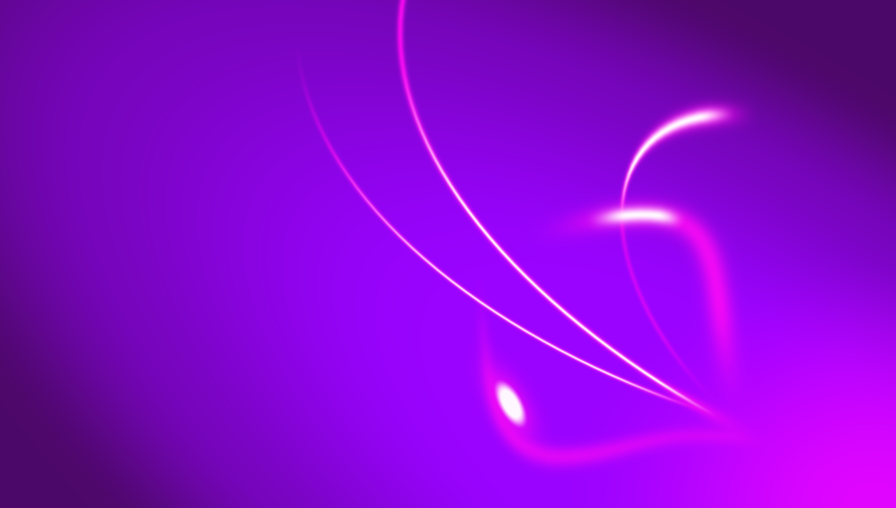
A WebGL 2 fragment shader for this background:

```glsl
#version 300 es
precision highp float;
// Glowing magenta ribbons curling over a diagonal violet gradient.

uniform vec2 u_resolution;
out vec4 fragColor;

const int SEGMENTS = 36;
const vec3 DARK = vec3(0.30, 0.03, 0.41);
const vec3 MID = vec3(0.45, 0.02, 0.71);
const vec3 VIOLET = vec3(0.60, 0.01, 1.0);
const vec3 ORCHID = vec3(0.88, 0.02, 1.0);
const vec3 MAGENTA = vec3(1.0, 0.04, 0.96);
const vec3 WHITE = vec3(1.0, 0.97, 1.0);

vec2 bezier(vec2 a, vec2 b, vec2 c, vec2 d, float t) {
    float s = 1.0 - t;
    return s * s * s * a + 3.0 * s * s * t * b + 3.0 * s * t * t * c + t * t * t * d;
}

// Distance to a cubic curve (x) and the curve parameter there (y).
vec2 curveHit(vec2 p, vec2 a, vec2 b, vec2 c, vec2 d) {
    vec2 hit = vec2(1e3, 0.0);
    vec2 start = a;
    for (int i = 1; i <= SEGMENTS; i++) {
        vec2 end = bezier(a, b, c, d, float(i) / float(SEGMENTS));
        vec2 edge = end - start;
        float h = clamp(dot(p - start, edge) / dot(edge, edge), 0.0, 1.0);
        float dist = length(p - start - h * edge);
        if (dist < hit.x) hit = vec2(dist, (float(i - 1) + h) / float(SEGMENTS));
        start = end;
    }
    return hit;
}

float falloff(float dist, float width) {
    float r = dist / width;
    return exp(-r * r);
}

// Rises over the interval "rise" and drops over the interval "fall".
float pulse(float t, vec2 rise, vec2 fall) {
    return smoothstep(rise.x, rise.y, t) * (1.0 - smoothstep(fall.x, fall.y, t));
}

// Halo (x) and core (y) light of a ribbon.
vec2 ribbon(float dist, vec2 widths, vec2 strength) {
    return strength * vec2(falloff(dist, widths.x), falloff(dist, widths.y));
}

vec2 screen(vec2 a, vec2 b) {
    return 1.0 - (1.0 - a) * (1.0 - b);
}

vec3 background(vec2 p) {
    vec2 q = p - vec2(1.475, 0.0);
    float along = dot(q, vec2(-0.83, 0.55)) / 1.84;
    float across = dot(q, vec2(0.55, 0.83)) / 0.737;
    float r = length(vec2(along, across));
    vec3 color = mix(VIOLET, MID, smoothstep(0.38, 0.92, r));
    color = mix(color, DARK, smoothstep(0.82, 1.13, r));
    float corner = length((p - vec2(1.72, 0.0)) * vec2(1.0, 1.25));
    return mix(color, ORCHID, 1.0 - smoothstep(0.0, 0.65, corner));
}

void main() {
    vec2 p = gl_FragCoord.xy / u_resolution.y;
    float thin = max(0.0028, 0.75 / u_resolution.y);
    vec2 light = vec2(0.0);

    // Two fine sweeping lines
    vec2 h = curveHit(p, vec2(0.795, 1.012), vec2(0.733, 0.694), vec2(1.071, 0.343), vec2(1.509, 0.129));
    float spread = smoothstep(0.8, 1.0, h.y);
    light = ribbon(h.x, vec2(0.0065 + 0.012 * spread, thin * 1.15),
        vec2(0.9 * (1.0 - smoothstep(0.85, 1.0, h.y)), pulse(h.y, vec2(0.12, 0.48), vec2(0.82, 0.93))));

    h = curveHit(p, vec2(0.583, 0.942), vec2(0.588, 0.618), vec2(0.968, 0.318), vec2(1.429, 0.177));
    light = screen(light, ribbon(h.x, vec2(0.0048, thin * 0.9),
        vec2(0.8 * pulse(h.y, vec2(0.0, 0.4), vec2(0.88, 1.0)),
             0.9 * pulse(h.y, vec2(0.22, 0.6), vec2(0.82, 0.96)))));

    // Upper hook, thick at its tip and thin at its tail
    h = curveHit(p, vec2(1.498, 0.770), vec2(1.164, 0.820), vec2(1.129, 0.470), vec2(1.429, 0.189));
    float taper = smoothstep(0.1, 0.48, h.y);
    light = screen(light, ribbon(h.x, vec2(mix(0.021, 0.005, taper), mix(0.012, 0.0032, taper)),
        vec2(pulse(h.y, vec2(0.0, 0.13), vec2(0.42, 0.65)) + 0.5 * pulse(h.y, vec2(0.42, 0.65), vec2(0.8, 1.0)),
             pulse(h.y, vec2(0.05, 0.14), vec2(0.36, 0.56)))));

    // Broad soft arch
    h = curveHit(p, vec2(1.025, 0.528), vec2(1.498, 0.677), vec2(1.371, 0.470), vec2(1.456, 0.171));
    light = screen(light, ribbon(h.x, vec2(0.025, 0.014),
        vec2(0.85 * pulse(h.y, vec2(0.0, 0.2), vec2(0.7, 1.0)),
             pulse(h.y, vec2(0.10, 0.19), vec2(0.27, 0.38)))));

    // Lower curl in two joined parts
    h = curveHit(p, vec2(0.940, 0.493), vec2(0.959, 0.286), vec2(0.949, 0.113), vec2(1.094, 0.101));
    float curl = 0.65 * smoothstep(0.0, 0.65, h.y) * falloff(h.x, mix(0.010, 0.021, h.y));
    h = curveHit(p, vec2(1.094, 0.101), vec2(1.233, 0.097), vec2(1.313, 0.182), vec2(1.532, 0.120));
    curl = max(curl, 0.65 * (1.0 - smoothstep(0.0, 1.0, h.y) * 0.5)
        * (1.0 - smoothstep(0.8, 1.0, h.y)) * falloff(h.x, mix(0.021, 0.014, h.y)));
    light = screen(light, vec2(curl, 0.0));

    // Leaning bright spot on the curl
    vec2 q = p - vec2(1.005, 0.205);
    q.x += 0.42 * q.y;
    float spot = length(q / vec2(0.024, 0.044));
    light = screen(light, vec2(0.9 * falloff(spot, 1.45), 1.0 - smoothstep(0.55, 1.15, spot)));

    vec3 color = mix(background(p), MAGENTA, light.x);
    fragColor = vec4(mix(color, WHITE, light.y), 1.0);
}
```
